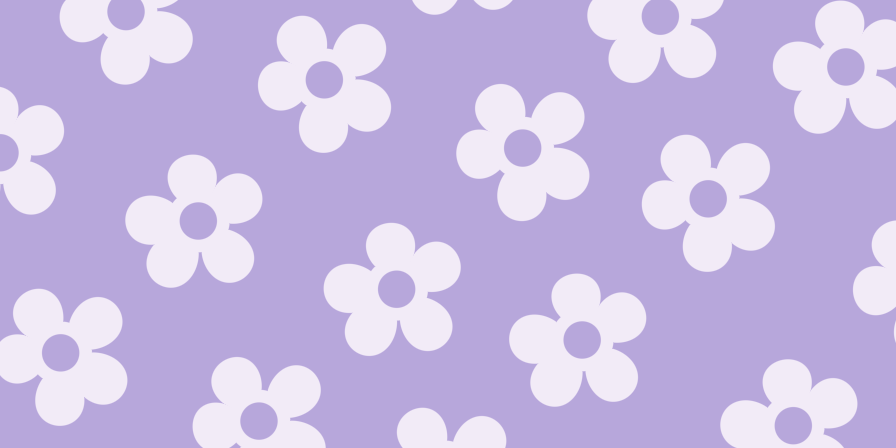
Reproduce this pattern procedurally as a Shadertoy shader.

```glsl
// Pale five-petal flowers scattered on a flat lilac ground.
// A skewed lattice with alternating nudges and quarter turns places them;
// each flower is a union of egg-shaped petals around a punched-out centre.

const vec3 LILAC = vec3(0.718, 0.653, 0.860);
const vec3 PETAL = vec3(0.948, 0.920, 0.970);

// Lattice, in canvas heights
const vec2 ORIGIN = vec2(0.0, 0.659);
const vec2 STEP_A = vec2(0.4427, -0.1523);
const vec2 STEP_B = vec2(0.2943, 0.3047);
const vec2 NUDGE_A = vec2(-0.0286, 0.039);
const vec2 NUDGE_B = vec2(-0.013, 0.0104);

// Flower proportions, in canvas heights
const float HOLE_RADIUS = 0.0417;
const float CORE_RADIUS = 0.070;
const float PETAL_START = 0.034;
const float PETAL_HALF_WIDTH = 0.0545;

// Hand-drawn irregularity: direction in degrees and reach of each petal
const float PETAL_ANGLE[5] = float[5](30.0, 98.0, 179.0, 237.0, 310.0);
const float PETAL_REACH[5] = float[5](0.156, 0.149, 0.163, 0.167, 0.163);

// Approximate signed distance to an ellipse
float ellipseDistance(vec2 p, vec2 radii) {
    float k = length(p / radii);
    float slope = length(p / (radii * radii));
    return k * (k - 1.0) / max(slope, 1e-4);
}

// Egg along +x, wider at its outer end
float petalDistance(vec2 p, float reach) {
    float halfLength = 0.5 * (reach - PETAL_START);
    p.x -= PETAL_START + halfLength;
    float swell = 1.0 + 0.12 * clamp(p.x / halfLength, -1.0, 1.0);
    return ellipseDistance(p, vec2(halfLength, PETAL_HALF_WIDTH * swell));
}

float flowerDistance(vec2 p) {
    float d = length(p) - CORE_RADIUS;
    for (int i = 0; i < 5; i++) {
        float angle = radians(PETAL_ANGLE[i]);
        vec2 axis = vec2(cos(angle), sin(angle));
        vec2 local = vec2(dot(p, axis), dot(p, vec2(-axis.y, axis.x)));
        d = min(d, petalDistance(local, PETAL_REACH[i]));
    }
    return max(d, HOLE_RADIUS - length(p));
}

// Every fourth column and every second row sit slightly off the lattice
vec2 flowerCentre(vec2 cell) {
    vec2 centre = ORIGIN + cell.x * STEP_A + cell.y * STEP_B;
    centre += NUDGE_A * step(2.5, mod(cell.x, 4.0));
    return centre + NUDGE_B * step(0.5, mod(cell.y, 2.0));
}

// Nearest flower among the neighbouring lattice cells
float patternDistance(vec2 p) {
    vec2 nearest = round(inverse(mat2(STEP_A, STEP_B)) * (p - ORIGIN));
    float d = 1.0;
    for (int j = -1; j <= 1; j++) {
        for (int i = -1; i <= 1; i++) {
            vec2 cell = nearest + vec2(i, j);
            vec2 local = p - flowerCentre(cell);
            // Odd rows are turned a quarter
            if (mod(cell.y, 2.0) > 0.5) local = vec2(local.y, -local.x);
            d = min(d, flowerDistance(local));
        }
    }
    return d;
}

void mainImage(out vec4 fragColor, in vec2 fragCoord) {
    vec2 p = fragCoord / iResolution.y;
    float edge = 0.75 / iResolution.y;
    float cover = 1.0 - smoothstep(-edge, edge, patternDistance(p));
    fragColor = vec4(mix(LILAC, PETAL, cover), 1.0);
}
```
